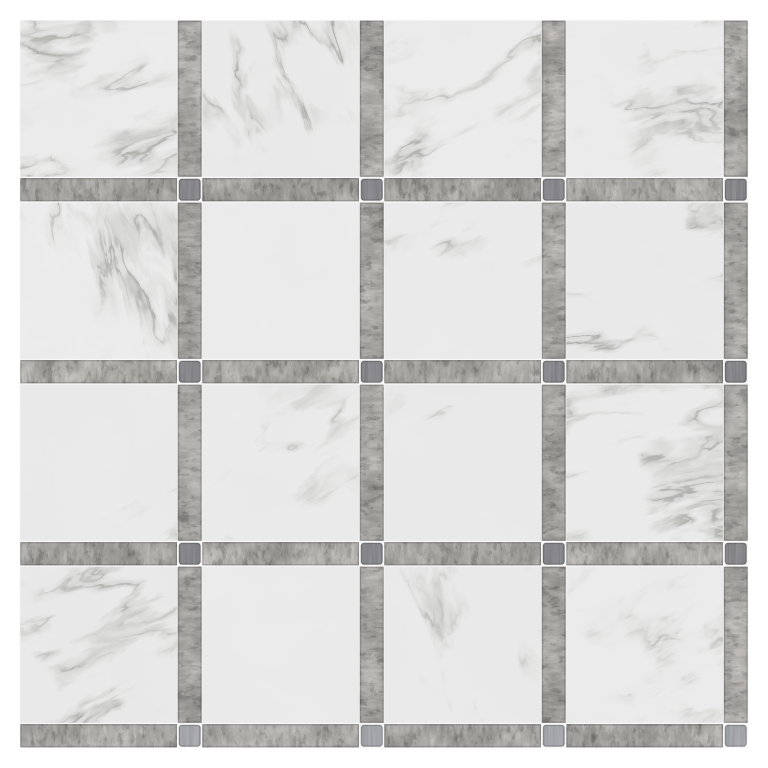
Reproduce this pattern procedurally as a Shadertoy shader.

```glsl
// Four by four sheet of white veined marble tiles, framed by grey stone strips
// with small brushed metal squares where the strips cross. Each cell is cut into
// four rounded boxes; value noise, seeded per piece, draws veins, grain and wear.

const float REPEATS = 4.0;               // cells across and down
const float MARGIN  = 0.026;             // white border, canvas units
const float STRIP   = 0.135;             // strip width, cell units
const vec2  JOINT   = vec2(0.0018, 0.0036); // half joint width, cell units
const float SQUARE_JOINT = 0.0075;       // wider rim around the metal squares
const float SQUARE_ROUND = 0.018;
const float PIECE_ROUND  = 0.004;

const vec3 PAPER      = vec3(1.0);
const vec3 JOINT_TONE = vec3(0.97);
const vec3 MARBLE     = vec3(0.915, 0.917, 0.915);
const vec3 VEIN       = vec3(0.66, 0.66, 0.645);
const vec3 STONE      = vec3(0.650, 0.641, 0.629);
const vec3 METAL      = vec3(0.525, 0.525, 0.545);
const vec3 METAL_LIT  = vec3(0.640, 0.645, 0.665); // squares of the lowest row

// Integer hash of a lattice point, 0 to 1
float hash(vec2 p) {
    uvec2 q = uvec2(ivec2(floor(p)));
    uint h = q.x * 1597334677u ^ q.y * 3812015801u;
    h = (h ^ (h >> 16)) * 2246822519u;
    h = (h ^ (h >> 13)) * 3266489917u;
    return float((h ^ (h >> 16)) >> 8) / 16777216.0;
}

float noise(vec2 p) {
    vec2 i = floor(p), f = fract(p);
    f = f * f * (3.0 - 2.0 * f);
    return mix(mix(hash(i), hash(i + vec2(1, 0)), f.x),
               mix(hash(i + vec2(0, 1)), hash(i + vec2(1, 1)), f.x), f.y);
}

float fbm(vec2 p) {
    float sum = 0.0, amp = 0.5;
    for (int i = 0; i < 5; i++) {
        sum += amp * noise(p);
        p = mat2(1.6, 1.2, -1.2, 1.6) * p + 7.3;
        amp *= 0.5;
    }
    return sum / 0.96875;
}

float roundBox(vec2 p, vec2 halfSize, float r) {
    vec2 q = abs(p) - halfSize + r;
    return length(max(q, 0.0)) + min(max(q.x, q.y), 0.0) - r;
}

// Warped veins, slanted or steep, fading out over part of the tile
vec3 marble(vec2 p, vec2 id) {
    vec2 seed = 60.0 * vec2(hash(id + 11.0), hash(id + 37.0));
    float amount = hash(id + 71.0);
    float angle = mix(0.2, 0.55, hash(id + 5.0));
    if (hash(id + 93.0) > 0.65) angle += 1.45;
    float c = cos(angle), s = sin(angle);
    vec2 q = mat2(c, -s, s, c) * p * vec2(1.6, 4.8) + seed;
    q += 1.1 * (vec2(fbm(q * 1.3 + 3.1), fbm(q * 1.3 + 19.7)) - 0.5);

    float ridge = abs(fbm(q) - 0.5);
    float thin = 1.0 - smoothstep(0.0, 0.035, ridge);
    float soft = 1.0 - smoothstep(0.0, 0.13, ridge);
    float start = mix(0.66, 0.40, amount);
    float patchy = smoothstep(start, start + 0.22, fbm(p * 2.2 + seed.yx));
    float broken = smoothstep(0.3, 0.65, fbm(q * 3.0 + 41.0));
    float vein = patchy * (0.55 * thin * broken + 0.32 * soft);

    vec3 base = MARBLE + 0.012 * (hash(id + 3.0) - 0.5) + 0.01 * (fbm(p * 3.0 + seed) - 0.5);
    return mix(base, VEIN, vein);
}

// Clouded stone with short grain running across the strip
vec3 stone(vec2 p, vec2 id, bool upright) {
    vec2 seed = 80.0 * vec2(hash(id + 23.0), hash(id + (upright ? 57.0 : 83.0)));
    vec2 q = upright ? p.yx : p;         // x runs along the strip
    float cloud = fbm(q * vec2(7.0, 9.0) + seed);
    float grain = fbm(q * vec2(55.0, 18.0) + seed.yx);
    float pits = smoothstep(0.56, 0.75, fbm(q * vec2(42.0, 24.0) + seed + 9.0));
    float tone = 1.0 + 0.36 * (cloud - 0.5) + 0.28 * (grain - 0.5) - 0.13 * pits;
    return STONE * (tone + 0.05 * (hash(id + seed) - 0.5));
}

vec3 brushedMetal(vec2 p, vec2 id) {
    float brush = noise(p * vec2(130.0, 5.0) + 31.0 * id) - 0.5;
    return (id.y < 0.5 ? METAL_LIT : METAL) + 0.07 * brush;
}

void mainImage(out vec4 fragColor, in vec2 fragCoord) {
    float side = min(iResolution.x, iResolution.y);
    vec2 uv = (fragCoord - 0.5 * iResolution.xy) / side + 0.5;
    float cell = (1.0 - 2.0 * MARGIN) / REPEATS;
    float px = 1.0 / (side * cell);
    vec2 grid = (uv - MARGIN) / cell;
    vec2 id = floor(grid), p = fract(grid);

    // Pick the piece: strips fill the right and lower edges of a cell
    bool right = p.x > 1.0 - STRIP, low = p.y < STRIP;
    vec2 from = vec2(right ? 1.0 - STRIP : 0.0, low ? 0.0 : STRIP);
    vec2 to = vec2(right ? 1.0 : 1.0 - STRIP, low ? STRIP : 1.0);
    bool square = right && low;
    vec2 inset = square ? vec2(SQUARE_JOINT) : JOINT;
    float d = roundBox(p - 0.5 * (from + to), 0.5 * (to - from) - inset,
                       square ? SQUARE_ROUND : PIECE_ROUND);

    vec3 col;
    if (square) col = brushedMetal(p, id);
    else if (right || low) col = stone(p, id, right);
    else col = marble(p, id);

    // Darkened rims on strips and squares, then joints and border
    if (right || low) col *= 1.0 - 0.22 * (1.0 - smoothstep(0.0, 0.012, -d));
    col = mix(JOINT_TONE, col, clamp(0.5 - d / px, 0.0, 1.0));
    float sheet = roundBox(grid - 0.5 * REPEATS, vec2(0.5 * REPEATS), 0.0);
    col = mix(col, PAPER, clamp(0.5 + sheet / px, 0.0, 1.0));
    fragColor = vec4(col, 1.0);
}
```
